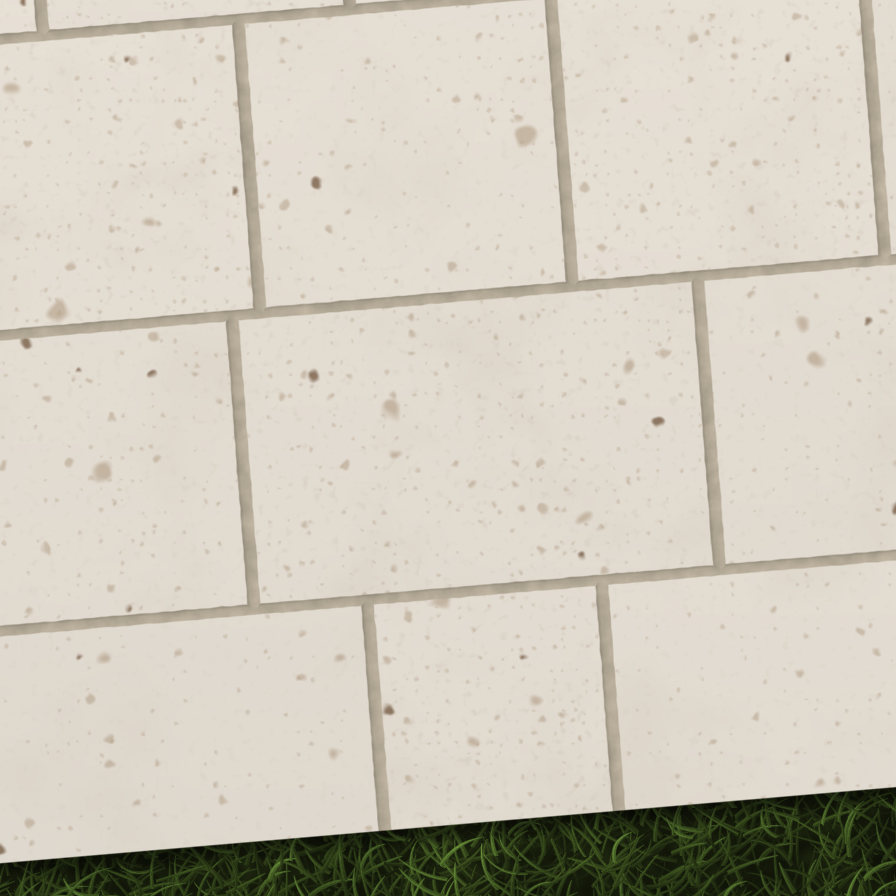
Give the GLSL for this texture, as a Shadertoy shader.

```glsl
// Pale limestone paving in staggered, slightly tilted courses above a strip of grass.
// Courses come from skewed coordinates, stone wear from gradient noise and scattered
// flecks, and the grass from layers of tapered, bent blades on a jittered grid.

const vec3 STONE_LIGHT = vec3(0.900, 0.872, 0.830);
const vec3 STONE_SHADE = vec3(0.835, 0.798, 0.742);
const vec3 FLECK_COLOR = vec3(0.660, 0.570, 0.460);
const vec3 PIT_COLOR   = vec3(0.420, 0.310, 0.210);
const vec3 JOINT_COLOR = vec3(0.680, 0.640, 0.570);
const vec3 GRASS_DARK  = vec3(0.090, 0.115, 0.045);
const vec3 GRASS_MID   = vec3(0.200, 0.270, 0.100);
const vec3 GRASS_LIGHT = vec3(0.350, 0.480, 0.190);

const float ROW_TILT = 0.085;      // rise of the courses per unit across
const float COLUMN_LEAN = 0.076;   // sideways drift of the upright joints
const float TOP_JOINT = 0.956;     // height of the first course joint at the left
const float ROW_PITCH = 0.3302;
const float GRASS_EDGE = 0.0365;
const float BED_HALF_WIDTH = 0.0060;
const float UPRIGHT_HALF_WIDTH = 0.0072;
const float BLADE_CELL = 0.036;
const int BLADE_LAYERS = 9;

// Per course from the top: first upright joint, spacing, index of last joint
const vec3 COURSES[4] = vec3[4](
    vec3(0.045, 0.345, 1.0), vec3(0.264, 0.351, 2.0),
    vec3(0.232, 0.523, 1.0), vec3(0.359, 0.263, 1.0));

vec3 hash3(vec2 p) {
    vec3 q = fract(vec3(p.xyx) * vec3(0.1031, 0.1030, 0.0973));
    q += dot(q, q.yxz + 33.33);
    return fract((q.xxy + q.yzz) * q.zyx);
}

float gradientNoise(vec2 p) {
    vec2 i = floor(p), f = fract(p);
    vec2 w = f * f * f * (f * (f * 6.0 - 15.0) + 10.0);
    vec4 n;
    for (int k = 0; k < 4; k++) {
        vec2 corner = vec2(k & 1, k >> 1);
        n[k] = dot(hash3(i + corner).xy * 2.0 - 1.0, f - corner);
    }
    return mix(mix(n.x, n.y, w.x), mix(n.z, n.w, w.x), w.y);
}

float fbm(vec2 p) {
    float sum = 0.0, gain = 1.0;
    for (int i = 0; i < 4; i++) {
        sum += gain * gradientNoise(p);
        p = p * 2.03 + 17.3;
        gain *= 0.55;
    }
    return sum;
}

// Irregular dots, at most one per grid cell; density is the share of filled cells
float flecks(vec2 p, float cells, float density, float px) {
    vec2 g = p * cells;
    g += 0.22 * vec2(gradientNoise(g * 2.3), gradientNoise(g * 2.3 + 41.0));
    vec3 h = hash3(floor(g) + cells);
    float radius = mix(0.08, 0.22, h.z * h.z);
    float d = length(fract(g) - 0.3 - 0.4 * h.xy) - radius;
    float soft = 0.06 + px * cells;
    float filled = step(fract(h.x * 7.1 + h.y * 13.7), density);
    return filled * (1.0 - smoothstep(-soft, soft, d));
}

vec3 stone(vec2 p, vec2 tile, float px) {
    vec3 h = hash3(tile + 5.0);
    float wear = mix(0.35, 1.0, h.x);
    float mottle = smoothstep(0.0, 0.9, fbm(p * 6.0 + h.yz * 20.0) + 0.12);
    float grain = gradientNoise(p * 95.0) + 0.6 * gradientNoise(p * 190.0);
    vec3 col = mix(STONE_LIGHT, STONE_SHADE, 0.55 * mottle * wear);
    col = mix(col, STONE_SHADE, 0.55 * wear * smoothstep(0.1, 0.65, grain));
    col = mix(col, FLECK_COLOR, 0.30 * flecks(p, 85.0, 0.30 * wear, px));
    col = mix(col, FLECK_COLOR, 0.42 * flecks(p + 3.1, 42.0, 0.20 * wear, px));
    col = mix(col, FLECK_COLOR, 0.50 * flecks(p + 7.7, 19.0, 0.07 * wear, px));
    col = mix(col, PIT_COLOR, 0.70 * flecks(p + 1.9, 34.0, 0.022, px));
    return col * (0.975 + 0.025 * p.y + 0.012 * (h.y - 0.5));
}

vec3 grass(vec2 p, float depth, float px) {
    vec3 col = GRASS_DARK * (0.9 + 0.5 * gradientNoise(p * 60.0));
    for (int layer = 0; layer < BLADE_LAYERS; layer++) {
        float height = float(layer) / float(BLADE_LAYERS - 1);
        vec2 g = p / BLADE_CELL + float(layer) * vec2(7.37, 3.71);
        for (int k = 0; k < 9; k++) {
            vec2 cell = floor(g) + vec2(k % 3 - 1, k / 3 - 1);
            vec3 h = hash3(cell + float(layer) * 31.0);
            vec3 shape = hash3(cell + 90.0 + float(layer) * 17.0);
            vec2 q = (g - cell - h.xy) * BLADE_CELL;
            float angle = mix(0.25, 2.9, h.z);
            vec2 axis = vec2(cos(angle), sin(angle));
            q = vec2(dot(q, axis), dot(q, vec2(-axis.y, axis.x)));
            float t = q.x / (BLADE_CELL * mix(0.5, 0.9, shape.x));
            float side = q.y + (shape.y - 0.5) * 0.018 * t * t;
            float halfWidth = mix(0.0014, 0.0030, shape.z) * sqrt(max(0.0, 0.5 - 0.5 * t));
            float mask = (1.0 - smoothstep(-px, px, abs(side) - halfWidth)) * step(abs(t), 1.0);
            float tone = height * 0.55 + 0.5 * shape.y + 0.15 * t - 0.15;
            vec3 blade = mix(GRASS_DARK, GRASS_MID, smoothstep(0.0, 0.5, tone));
            blade = mix(blade, GRASS_LIGHT, smoothstep(0.45, 1.0, tone));
            col = mix(col, blade * (side > 0.0 ? 1.08 : 0.86), mask);
        }
    }
    float clump = 0.95 + 0.5 * gradientNoise(p * 9.0 + 2.0);
    return col * clump * mix(0.5, 1.0, smoothstep(0.0, 0.028, depth));
}

void mainImage(out vec4 fragColor, in vec2 fragCoord) {
    vec2 p = fragCoord / iResolution.y;
    float px = 1.0 / iResolution.y;
    float v = p.y - ROW_TILT * p.x;
    float u = p.x - COLUMN_LEAN * (1.0 - p.y);

    // Signed distances to the nearest bed and upright joints
    float rowPos = (TOP_JOINT - v) / ROW_PITCH;
    int row = clamp(int(ceil(rowPos)), 0, 3);
    vec3 course = COURSES[row];
    float column = (u - course.x) / course.y;
    float bed = (fract(rowPos + 0.5) - 0.5) * ROW_PITCH;
    float upright = (column - clamp(round(column), 0.0, course.z)) * course.y;
    vec2 tile = vec2(clamp(floor(column), -1.0, course.z), row);

    // Mortar with chipped edges and a shaded upper left side
    float bedGap = abs(bed) - BED_HALF_WIDTH;
    float uprightGap = abs(upright) - UPRIGHT_HALF_WIDTH;
    float gap = min(bedGap, uprightGap) + 0.0012 * gradientNoise(p * 75.0);
    float across = bedGap < uprightGap ? bed / BED_HALF_WIDTH : upright / UPRIGHT_HALF_WIDTH;
    vec3 mortar = JOINT_COLOR * (0.99 + 0.07 * smoothstep(-0.8, 0.8, across)
        - 0.10 * smoothstep(-0.4, -1.0, across) + 0.10 * fbm(p * 45.0));
    vec3 col = mix(mortar, stone(p, tile, px), smoothstep(-px, px, gap));

    // Lawn below the straight paving edge
    float depth = GRASS_EDGE - v;
    if (depth > -px) col = mix(col, grass(p, depth, px), smoothstep(-px, px, depth));
    fragColor = vec4(clamp(col, 0.0, 1.0), 1.0);
}
```
